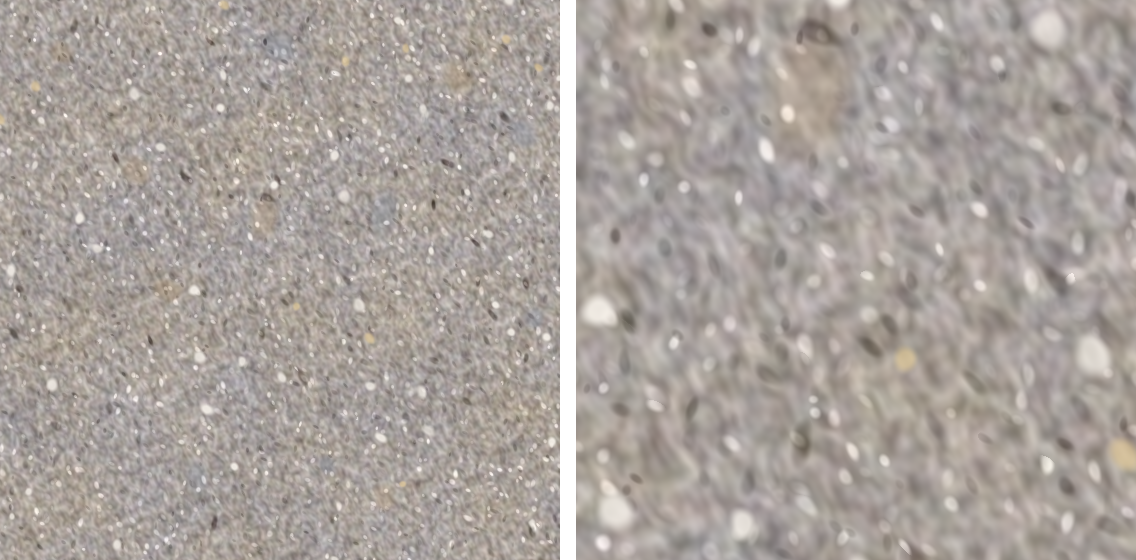
Left, the full canvas; right, a detail of the centre.
A Shadertoy shader for this texture:

```glsl
vec3 hash3(vec2 cell) {
    vec3 h = fract(cell.xyx * vec3(0.1031, 0.1030, 0.0973));
    h += dot(h, h.yxz + 33.33);
    return fract((h.xxy + h.yzz) * h.zyx);
}

vec2 slope(vec2 cell) {
    float angle = 6.2832 * hash3(cell + 71.0).x;
    return vec2(cos(angle), sin(angle));
}

// Gradient noise, roughly -0.7 to 0.7
float noise(vec2 p) {
    vec2 i = floor(p), f = p - i;
    vec2 s = f * f * f * (f * (f * 6.0 - 15.0) + 10.0);
    vec2 e = vec2(0.0, 1.0);
    float low = mix(dot(slope(i), f), dot(slope(i + e.yx), f - e.yx), s.x);
    float high = mix(dot(slope(i + e), f - e), dot(slope(i + 1.0), f - 1.0), s.x);
    return mix(low, high, s.y);
}

// Soft scattered spots: x is coverage, y a random value of the top spot
vec2 scatter(vec2 p, float chance, float radius, float stretch) {
    vec2 best = vec2(0.0);
    for (int y = -1; y <= 1; y++)
    for (int x = -1; x <= 1; x++) {
        vec2 cell = floor(p) + vec2(x, y);
        vec3 place = hash3(cell + 17.0), kind = hash3(cell + 143.0);
        vec2 d = p - cell - place.xy;
        float turn = (kind.x - 0.5) * 1.5;
        d = mat2(cos(turn), sin(turn), -sin(turn), cos(turn)) * d;
        d.y /= stretch * mix(0.75, 1.25, kind.y);
        float size = radius * mix(0.65, 1.25, place.z);
        float spot = 1.0 - smoothstep(0.45 * size, 1.25 * size, length(d));
        spot *= step(hash3(cell + 311.0).x, chance);
        if (spot > best.x) best = vec2(spot, kind.z);
    }
    return best;
}

void mainImage(out vec4 fragColor, in vec2 fragCoord) {
    vec2 uv = fragCoord / iResolution.y;

    // Grain axes: across and along the slanted lie of the stone
    vec2 grain = vec2(dot(uv, vec2(0.89, 0.45)), dot(uv, vec2(0.45, -0.89))) + 3.0;
    grain += 0.004 * vec2(noise(uv * 38.0), noise(uv * 38.0 + 50.0));
    vec2 fine = grain * vec2(1.0, 0.68);

    // Matrix brightness, from broad patches down to fine grit
    float tone = 0.627
        + 0.035 * noise(uv * 5.0 + 9.0)
        + 0.065 * noise(grain * 24.0)
        + 0.16 * noise(fine * 78.0)
        + 0.14 * noise(fine * 142.0 + 20.0);

    // Warm and cool drift
    float warmth = 0.7 * noise(uv * 6.0 + 31.0) + 0.6 * noise(uv * 17.0 + 4.0)
        + 0.5 * noise(uv * 65.0 + 12.0);
    vec3 color = tone + vec3(0.027, -0.003, -0.023);
    color += warmth * vec3(0.030, 0.008, -0.045);
    color += noise(uv * 48.0 + 80.0) * vec3(0.016, -0.014, 0.012);

    // Faint embedded pebbles, bluish or tan
    vec2 pebble = scatter(grain * 10.0, 0.09, 0.22, 1.4);
    vec3 stone = mix(vec3(0.56, 0.58, 0.62), vec3(0.69, 0.61, 0.51), step(0.45, pebble.y));
    color = mix(color, stone + 0.4 * (tone - 0.63), 0.5 * pebble.x);

    // Dark pits and thin cracks
    vec2 pit = scatter(grain * 26.0 + 40.0, 0.12, 0.15, 2.1);
    color -= pit.x * mix(0.08, 0.30, pit.y * pit.y) * vec3(0.97, 1.0, 1.0);
    vec2 nick = scatter(grain * 62.0 + 90.0, 0.24, 0.22, 1.9);
    color -= nick.x * mix(0.03, 0.15, nick.y);

    // Small pale glints
    vec2 glint = scatter(grain * 66.0 + 7.0, 0.36, 0.26, 1.5);
    color += glint.x * mix(0.05, 0.26, glint.y * glint.y);

    // Rare bright crystals, a few of them yellow
    vec2 crystal = scatter(grain * 24.0 + 63.0, 0.075, 0.20, 1.25);
    vec3 shine = mix(vec3(0.97, 0.95, 0.92), vec3(0.90, 0.80, 0.60), step(0.8, crystal.y));
    color = mix(color, shine, crystal.x * mix(0.95, 0.6, crystal.y));

    fragColor = vec4(clamp(color, 0.0, 1.0), 1.0);
}
```
